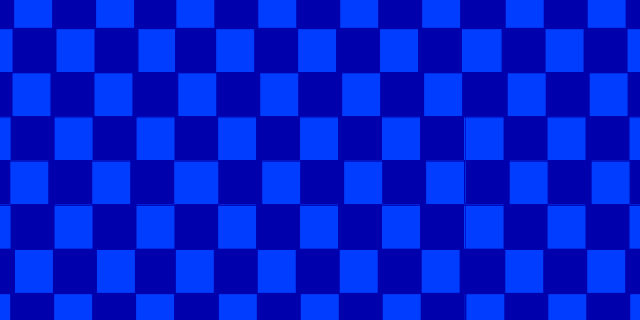
Reproduce this pattern procedurally as a Shadertoy shader.

```glsl
// Offset blue checkerboard of upright tiles in three slightly misaligned panels.

const vec3 DARK_BLUE = vec3(0.0, 0.0, 0.68);
const vec3 BRIGHT_BLUE = vec3(0.0, 0.24, 1.0);

const vec2 REPEATS = vec2(7.81, 7.245);   // repeats across and down the canvas
const vec2 TILE_SIZE = vec2(0.463, 0.970); // bright tile, in repeats
const float ROW_SHIFT = 0.385;            // part of the lowest row below the canvas
const float PANEL_DRIFT = 0.020;          // extra offset of the right panel

// Start of the first bright tile in each row, from the bottom up
const float LEFT_STARTS[8] = float[8](0.661, 0.183, 0.666, 0.126, 0.667, 0.153, 0.690, 0.173);
const float MIDDLE_STARTS[8] = float[8](0.671, 0.146, 0.662, 0.200, 0.662, 0.176, 0.638, 0.152);

// Smoothed coverage of a band of given width that repeats every unit
float repeatedBand(float x, float start, float width, float pixel) {
    float fromCenter = abs(fract(x - start - 0.5 * width + 0.5) - 0.5);
    return clamp((0.5 * width - fromCenter) / pixel + 0.5, 0.0, 1.0);
}

// Smoothed step from 0 to 1 across a vertical seam
float seamMask(float x, float seam, float pixel) {
    return clamp((x - seam) / pixel + 0.5, 0.0, 1.0);
}

// Bright tiles of one row, joined from the three panels
float rowTiles(float x, int row, float width, float pixel) {
    float firstSeam = row == 3 ? 2.39 : 2.136;
    float secondSeam = 5.675;
    float middleStart = MIDDLE_STARTS[row];

    float left = repeatedBand(x, LEFT_STARTS[row], width, pixel);
    float middle = repeatedBand(x, middleStart, width, pixel);
    float right = repeatedBand(x, middleStart + PANEL_DRIFT, width, pixel);

    float tiles = mix(left, middle, seamMask(x, firstSeam, pixel));
    return mix(tiles, right, seamMask(x, secondSeam, pixel));
}

void mainImage(out vec4 fragColor, in vec2 fragCoord) {
    vec2 pixel = REPEATS / iResolution.xy;
    vec2 grid = fragCoord * pixel + vec2(0.0, ROW_SHIFT);
    int row = clamp(int(floor(grid.y)), 0, 7);

    // Rows leave a thin dark gap above each tile
    float columns = rowTiles(grid.x, row, TILE_SIZE.x, pixel.x);
    float rows = repeatedBand(grid.y, 0.0, TILE_SIZE.y, pixel.y);

    fragColor = vec4(mix(DARK_BLUE, BRIGHT_BLUE, columns * rows), 1.0);
}
```
